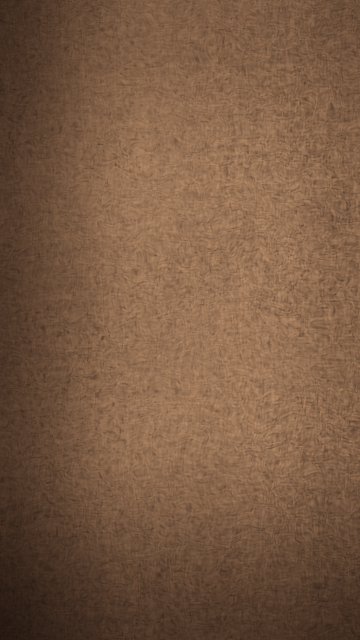
Give the GLSL for this texture, as a WebGL 2 fragment shader.

```glsl
#version 300 es
precision highp float;
// Coarse brown burlap under uneven studio light. A warped plain weave of
// rounded threads is roughened with slubs, fibres and dark pores, then
// shaded by broad falloffs from the edges and soft cloudy stains.

uniform vec2 u_resolution;
out vec4 outColor;

const vec3 CLOTH = vec3(0.600, 0.452, 0.336);     // fully lit linen
const vec3 SHADE_POWER = vec3(1.0, 1.10, 1.14);   // shadows turn redder
const float THREADS = 104.0;                      // threads across the width
const float WARP = 1.5;                           // thread wander, in threads
const float RAGGED = 1.1;                         // fibre wander, in threads
const float WEAVE = 0.085;                        // over-under relief
const float FIBRE = 0.27;                         // fine irregular grain
const float PORE = 0.13;                          // dark gaps
const float SLUB = 0.05;                          // long uneven threads
const float STAIN = 0.09;                         // broad clouding

float hash(vec2 p) {
    vec3 h = fract(vec3(p.xyx) * 0.1031);
    h += dot(h, h.yzx + 33.33);
    return fract((h.x + h.y) * h.z);
}

float noise(vec2 p) {
    vec2 i = floor(p);
    vec2 f = fract(p);
    f = f * f * (3.0 - 2.0 * f);
    return mix(mix(hash(i), hash(i + vec2(1.0, 0.0)), f.x),
               mix(hash(i + vec2(0.0, 1.0)), hash(i + vec2(1.0)), f.x), f.y);
}

float cloud(vec2 p) {
    float sum = 0.0;
    float gain = 0.5;
    for (int i = 0; i < 4; i++) {
        sum += gain * noise(p);
        p = p * 2.03 + 17.3;
        gain *= 0.5;
    }
    return sum / 0.9375;
}

// Broad light: dark left and bottom, gentle falloff at top and right.
float lighting(vec2 uv) {
    float left = mix(0.49, 1.0, smoothstep(-0.06, 0.42, uv.x));
    float bottom = mix(0.45, 1.0, smoothstep(-0.06, 0.37, uv.y));
    float top = 1.0 - 0.21 * smoothstep(0.70, 1.02, uv.y);
    float right = 1.0 - 0.13 * smoothstep(0.72, 1.02, uv.x);
    return left * bottom * top * right;
}

// Plain weave: each crossing lifts either its upright or its level thread.
float weave(vec2 q) {
    vec2 ridge = abs(cos(3.14159 * (fract(q) - 0.5)));
    float parity = mod(floor(q.x) + floor(q.y), 2.0);
    float over = mix(ridge.x, ridge.y, parity);
    float bend = mix(ridge.y, ridge.x, parity);
    return over * (0.6 + 0.4 * bend) - 0.52;
}

void main() {
    vec2 uv = gl_FragCoord.xy / u_resolution;
    vec2 p = gl_FragCoord.xy / u_resolution.x;

    // Threads wander over several scales.
    vec2 q = p * THREADS;
    vec2 drift = vec2(noise(q * 0.21 + 5.0), noise(q * 0.24 + 41.0)) - 0.5;
    drift += 2.0 * (vec2(noise(p * 6.0 + 9.0), noise(p * 7.0 + 23.0)) - 0.5);
    q += WARP * drift;

    // Fibres stray further from the grid than the threads.
    vec2 stray = vec2(noise(q * 0.47 + 83.0), noise(q * 0.43 + 97.0)) - 0.5;
    vec2 g = q + RAGGED * stray;

    // The cloth is coarser near the right and lower parts.
    float coarse = 0.85 + 0.30 * smoothstep(0.45, 1.0, uv.x)
                 + 0.15 * smoothstep(0.45, 0.1, uv.y);
    coarse *= 0.85 + 0.3 * noise(p * 5.0 + 60.0);

    // Short fibres lie along both thread directions.
    float level = noise(g * vec2(0.75, 1.75) + 71.0);
    float upright = noise(g * vec2(1.75, 0.80) + 133.0);
    float fibre = 0.5 * (level + upright) - 0.5;
    fibre += 0.4 * (noise(g * 2.1 + 211.0) - 0.5);

    // Small pores, slightly denser in loose patches.
    float patchy = smoothstep(0.3, 0.7, cloud(p * vec2(11.0, 9.0) + 31.0));
    float pore = smoothstep(0.60, 0.95, noise(g * vec2(1.2, 1.5) + 307.0));
    pore *= 0.6 + 0.5 * patchy;

    // Slubs are long, faint streaks running both ways.
    float slub = noise(vec2(q.x * 0.9, p.y * 7.0) + 401.0)
               + noise(vec2(p.x * 10.0, q.y * 0.9) + 503.0) - 1.0;

    // Fade detail that is finer than the pixel grid.
    float detail = 1.0 - smoothstep(0.40, 1.0, THREADS / u_resolution.x);
    float relief = coarse * (WEAVE * weave(g) + FIBRE * fibre) - PORE * pore;
    float stain = STAIN * (cloud(p * vec2(3.2, 2.4) + 3.0) - 0.5);

    float light = lighting(uv) * (1.02 + stain + SLUB * slub + detail * relief);
    outColor = vec4(CLOTH * pow(vec3(max(light, 0.0)), SHADE_POWER), 1.0);
}
```
